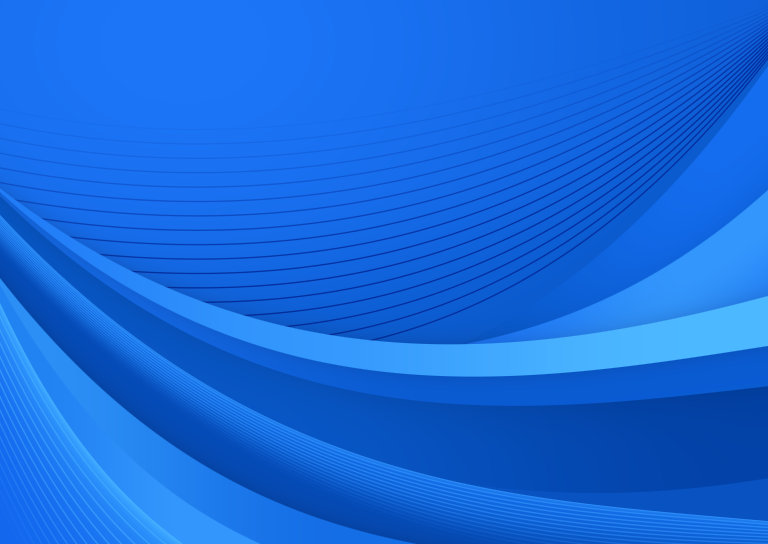
Write a Shadertoy shader that draws this background.

```glsl
// Layered blue ribbons sweeping across a gradient, with fans of fine lines.

// Curve heights measured down from the top at x = 0, 1/3, 2/3, 1
const vec4 FAN_TOP      = vec4(0.200, 0.235, 0.160, 0.012);
const vec4 FAN_LOW      = vec4(0.634, 0.658, 0.526, 0.107);
const vec4 FAN_EDGE     = vec4(0.735, 0.735, 0.583, 0.121);
const vec4 WING_EDGE    = vec4(0.684, 0.666, 0.612, 0.349);
const vec4 RIBBON_TOP   = vec4(0.346, 0.586, 0.629, 0.544);
const vec4 RIBBON_LOW   = vec4(0.353, 0.634, 0.691, 0.636);
const vec4 FOLD_EDGE    = vec4(0.360, 0.668, 0.746, 0.710);
const vec4 HILL_EDGE    = vec4(0.450, 0.772, 0.899, 0.879);
const vec4 THREAD_TOP   = vec4(0.395, 0.757, 0.906, 0.958);
const vec4 THREAD_LOW   = vec4(0.460, 0.840, 1.010, 1.040);
const vec4 SLOPE_EDGE   = vec4(0.511, 0.906, 1.026, 1.085);
// Corner curves, with nodes spaced over the left third
const vec4 CORNER_EDGE  = vec4(0.524, 0.754, 0.903, 0.996);
const vec4 CORNER_GLOW  = vec4(0.557, 0.824, 0.983, 1.085);

const vec3 NAVY   = vec3(0.01, 0.26, 0.66);
const vec3 DEEP   = vec3(0.03, 0.34, 0.78);
const vec3 ROYAL  = vec3(0.08, 0.41, 0.90);
const vec3 VIVID  = vec3(0.11, 0.46, 0.97);
const vec3 SKY    = vec3(0.20, 0.59, 0.99);
const vec3 CYAN   = vec3(0.30, 0.72, 1.00);
const vec3 INK    = vec3(0.01, 0.16, 0.60);

const float FAN_LINES = 16.0;
const float THREADS = 14.0;
const float CORNER_LINES = 13.0;
const float LINE_WIDTH = 0.0012;

// Cubic through four evenly spaced heights
float curve(float x, vec4 h) {
    float t = 3.0 * x, a = t - 1.0, b = t - 2.0, c = t - 3.0;
    return dot(h, vec4(-a * b * c / 6.0, t * b * c / 2.0,
                       -t * a * c / 2.0, t * a * b / 6.0));
}

// Smooth coverage where the depth is positive
float cover(float depth) {
    return clamp(depth / max(fwidth(depth), 1e-5) + 0.5, 0.0, 1.0);
}

// Evenly spaced lines of constant width along a field
float lines(float field, float width) {
    float slope = length(vec2(dFdx(field), dFdy(field))) * iResolution.y;
    float gap = abs(fract(field + 0.5) - 0.5) / max(slope, 1e-4);
    float soft = 0.7 / iResolution.y;
    return 1.0 - smoothstep(max(width - soft, 0.0), width + soft, gap);
}

float shade(float depth, float reach) {
    return exp(-max(depth, 0.0) / reach);
}

void mainImage(out vec4 fragColor, in vec2 fragCoord) {
    vec2 uv = fragCoord / iResolution.xy;
    float x = uv.x, y = 1.0 - uv.y;

    // Upper gradient
    float glow = exp(-3.0 * dot(vec2(x - 0.24, y - 0.08), vec2(x - 0.24, y - 0.08)));
    vec3 color = mix(vec3(0.05, 0.36, 0.83), VIVID, glow);

    // Fan of dark lines
    float top = curve(x, FAN_TOP), low = curve(x, FAN_LOW);
    float fan = (y - top) / (low - top);
    float inFan = smoothstep(-0.03, 0.03, fan) * (1.0 - smoothstep(1.01, 1.03, fan));
    color = mix(color, DEEP, 0.65 * smoothstep(0.3, 1.2, fan));
    float ink = lines(fan * FAN_LINES, LINE_WIDTH);
    color = mix(color, INK, ink * inFan * mix(0.12, 0.9, smoothstep(0.0, 0.75, fan)));

    // Right wing, two layers
    float d = y - curve(x, FAN_EDGE);
    float wing = y - curve(x, WING_EDGE);
    vec3 layer = mix(DEEP, vec3(0.08, 0.43, 0.94), smoothstep(0.55, 0.95, x));
    layer = mix(layer, DEEP, 0.45 * shade(-wing, 0.05));
    color = mix(color, layer, cover(d));
    layer = mix(VIVID, SKY, smoothstep(0.6, 0.9, x) * (1.0 - 0.6 * smoothstep(0.05, 0.22, wing)));
    color = mix(color, layer, cover(wing));

    // Bright ribbon and the fold beneath it
    d = y - curve(x, RIBBON_TOP);
    color *= 1.0 - 0.10 * shade(-d, 0.02);
    layer = mix(vec3(0.13, 0.49, 0.97), SKY, smoothstep(0.0, 0.4, x));
    layer = mix(layer, CYAN, smoothstep(0.35, 0.9, x));
    color = mix(color, layer, cover(d));
    d = y - curve(x, RIBBON_LOW);
    layer = mix(ROYAL, vec3(0.04, 0.36, 0.83), smoothstep(0.1, 0.6, x));
    color = mix(color, layer * (1.0 - 0.08 * shade(d, 0.02)), cover(d));

    // Dark valley and its lower hill
    d = y - curve(x, FOLD_EDGE);
    layer = mix(DEEP, NAVY, smoothstep(0.35, 1.0, x));
    color = mix(color, layer * (1.0 - 0.08 * shade(d, 0.04)), cover(d));
    d = y - curve(x, HILL_EDGE);
    color = mix(color, vec3(0.03, 0.32, 0.76), cover(d));

    // Threaded band, bright along its crest
    top = curve(x, THREAD_TOP);
    d = y - top;
    float band = d / (curve(x, THREAD_LOW) - top);
    layer = mix(vec3(0.07, 0.42, 0.90), vec3(0.02, 0.30, 0.73), smoothstep(0.0, 1.1, band));
    float thread = lines(band * THREADS, LINE_WIDTH) * (1.0 - smoothstep(0.2, 1.1, band));
    layer = mix(layer, SKY, 0.65 * thread);
    layer = mix(layer, SKY, 0.8 * shade(d, 0.004));
    color = mix(color, layer, cover(d));

    // Lower left slopes
    d = y - curve(x, SLOPE_EDGE);
    color *= 1.0 - 0.12 * shade(-d, 0.03) * step(0.0, band);
    layer = mix(vec3(0.17, 0.56, 0.96), vec3(0.08, 0.43, 0.90), smoothstep(0.05, 0.45, x));
    color = mix(color, layer, cover(d));
    d = y - curve(3.0 * x, CORNER_EDGE);
    layer = mix(vec3(0.13, 0.51, 0.95), SKY, smoothstep(0.05, 0.25, x));
    color = mix(color, layer, cover(d));

    // Glowing corner with fine lines
    d = y - curve(3.0 * x, CORNER_GLOW);
    layer = mix(vec3(0.07, 0.40, 0.93), vec3(0.20, 0.62, 1.0), shade(d, 0.10));
    thread = lines(d * CORNER_LINES / 0.32, LINE_WIDTH) * (1.0 - smoothstep(0.1, 0.42, d));
    layer = mix(layer, CYAN, 0.5 * thread);
    layer = mix(layer, CYAN, 0.7 * shade(d, 0.012));
    color = mix(color, layer, cover(d));

    fragColor = vec4(color, 1.0);
}
```
